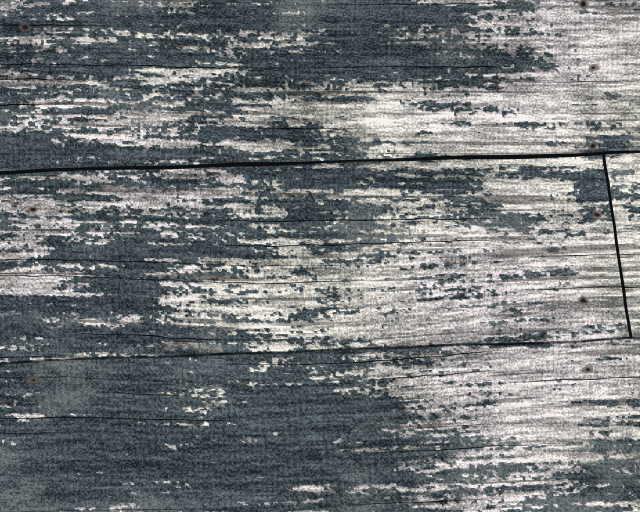
Reproduce this texture procedurally as a Shadertoy shader.

```glsl
// Weathered deck boards: flaking slate paint over pale, grey wood.
// A wear field (broad bias + blotches + grain streaks + chips) is thresholded
// into bare wood and paint; seams, cracks and nails are laid on top.

float hash(vec2 p) {
    return fract(sin(dot(p, vec2(127.1, 311.7))) * 43758.5453);
}

float noise(vec2 p) {
    vec2 i = floor(p), f = fract(p);
    f = f * f * (3.0 - 2.0 * f);
    return mix(mix(hash(i), hash(i + vec2(1, 0)), f.x),
               mix(hash(i + vec2(0, 1)), hash(i + vec2(1, 1)), f.x), f.y);
}

float fbm(vec2 p) {
    float sum = 0.0, amp = 0.5;
    for (int i = 0; i < 4; i++) {
        sum += amp * noise(p);
        p = p * 2.03 + 17.3;
        amp *= 0.5;
    }
    return sum / 0.9375;
}

// Soft elliptical patch
float patchAt(vec2 p, vec2 centre, vec2 radius) {
    vec2 d = (p - centre) / radius;
    return exp(-dot(d, d));
}

// Signed heights above the two long seams
vec2 seamHeights(vec2 p) {
    float wobble = 0.004 * (noise(vec2(p.x * 9.0, 3.0)) - 0.5);
    return p.y - vec2(0.664 + 0.031 * p.x, 0.292 + 0.038 * p.x) - wobble;
}

// Signed distance across the butt joint of the middle board
float jointOffset(vec2 p) {
    return p.x - 1.179 - 0.15 * (0.695 - p.y) - 0.003 * (noise(p * 25.0) - 0.5);
}

// Coordinates that follow the gently bending wood grain
vec2 grainCoords(vec2 p) {
    float bend = 0.035 * (noise(p * vec2(1.7, 3.0) + 4.0) - 0.5);
    return vec2(p.x, p.y - 0.035 * p.x * (1.0 - 0.7 * p.y) + bend);
}

// Broad distribution of bare wood on each board
float wearBias(vec2 p) {
    vec2 seam = seamHeights(p);
    if (seam.x > 0.0)
        return -0.30 + 0.72 * smoothstep(0.55, 1.05, p.x)
            + 0.33 * patchAt(p, vec2(0.45, 0.78), vec2(0.5, 0.07))
            - 0.60 * patchAt(p, vec2(0.83, 0.875), vec2(0.27, 0.025))
            - 0.45 * patchAt(p, vec2(0.75, 0.99), vec2(0.3, 0.04))
            - 0.25 * exp(-seam.x * 60.0);
    if (seam.y > 0.0)
        return -0.15 + 0.58 * patchAt(p, vec2(0.93, 0.45), vec2(0.48, 0.09))
            + 0.42 * patchAt(p, vec2(0.0, 0.52), vec2(0.12, 0.08))
            + 0.20 * smoothstep(0.85, 1.15, p.x)
            + 0.30 * step(0.0, jointOffset(p))
            + 0.20 * exp(-abs(seam.x + 0.012) * 120.0);
    return -0.38 + 0.58 * smoothstep(0.6, 1.1, p.x)
        + 0.36 * patchAt(p, vec2(0.8, 0.265), vec2(0.14, 0.04))
        - 0.20 * exp(seam.y * 60.0);
}

// 0 = paint, 1 = bare wood
float bareWood(vec2 p) {
    vec2 g = grainCoords(p);
    float blotch = fbm(p * vec2(6.0, 12.0) + 2.7) - 0.5;
    float streak = 0.55 * noise(g * vec2(6.0, 105.0)) + 0.45 * noise(g * vec2(24.0, 180.0)) - 0.5;
    float chip = 0.6 * noise(p * vec2(170.0, 270.0)) + 0.4 * noise(p * vec2(65.0, 120.0)) - 0.5;
    float wear = wearBias(p) + 1.25 * blotch + 1.15 * streak + 0.9 * chip;
    return smoothstep(-0.04, 0.07, wear);
}

void mainImage(out vec4 fragColor, in vec2 fragCoord) {
    vec2 p = fragCoord / iResolution.y;
    vec2 g = grainCoords(p);
    vec2 seam = seamHeights(p);
    float speck = noise(p * 370.0) - 0.5;
    float cloud = fbm(p * vec2(5.0, 9.0) + 31.0) - 0.5;

    // Wood: fine grain, neutral with cream and pinkish areas
    float fibre = 0.5 * noise(g * vec2(8.0, 150.0) + 9.0) + 0.5 * noise(g * vec2(40.0, 260.0)) - 0.5;
    float woodTone = clamp(0.58 + 1.3 * fibre + 0.7 * cloud + 0.7 * speck, 0.0, 1.0);
    vec3 wood = mix(vec3(0.41, 0.415, 0.41), vec3(0.97, 0.957, 0.945), woodTone);
    wood *= mix(vec3(1.01, 0.99, 1.0), vec3(1.0, 1.0, 0.965), smoothstep(0.35, 0.65, fbm(p * 3.0)));
    float groove = smoothstep(0.70, 0.85, noise(g * vec2(5.0, 140.0) + 70.0));
    wood *= 1.0 - 0.35 * groove;

    // Paint: slate, streaked, with a few chalky scuffs
    float paintTone = clamp(0.48 + 0.8 * fibre + 0.4 * cloud + 0.8 * speck, 0.0, 1.0);
    vec3 paint = mix(vec3(0.11, 0.145, 0.16), vec3(0.41, 0.455, 0.475), paintTone);
    float scuff = smoothstep(0.56, 0.76, fbm(p * vec2(7.0, 9.0) + 55.0));
    paint = mix(paint, vec3(0.50, 0.52, 0.52), scuff * (0.5 + 0.5 * speck));

    // Flaked edges: shadow below the paint, bright rim above it
    float bare = bareWood(p);
    float relief = bare - bareWood(p + vec2(-0.001, 0.0025));
    vec3 color = mix(paint, wood, bare) * (1.0 - 0.22 * relief);

    // Hairline drying cracks, one per grain row
    float row = floor(g.y * 26.0);
    float crackY = fract(g.y * 26.0) - 0.3 - 0.4 * hash(vec2(row, 5.0));
    crackY += 0.08 * (noise(vec2(p.x * 30.0, row)) - 0.5);
    float crackRun = smoothstep(0.5, 0.8, noise(vec2(p.x * 3.5, row * 7.3)));
    crackRun *= 0.4 + 0.6 * noise(vec2(p.x * 45.0, row * 3.1));
    color *= 1.0 - 0.85 * crackRun * (1.0 - smoothstep(0.01, 0.05, abs(crackY)));

    // Nail heads in two columns, with rusty rims
    for (int i = 0; i < 9; i++) {
        float k = float(i);
        vec2 nail = i < 3 ? vec2(0.06, 0.96 - 0.36 * k) : vec2(1.15, 0.99 - 0.14 * (k - 3.0));
        nail += 0.04 * (vec2(hash(vec2(k, 1.0)), hash(vec2(k, 2.0))) - 0.5);
        float r = length((p - nail) * vec2(0.8, 1.1)) + 0.006 * (noise(p * 130.0) - 0.5);
        color = mix(color, vec3(0.36, 0.32, 0.30), 0.7 * (1.0 - smoothstep(0.006, 0.011, r)));
        color = mix(color, vec3(0.13, 0.12, 0.12), 1.0 - smoothstep(0.002, 0.005, r));
    }

    // Dark gaps between boards, the upper one deepest
    float gapWidth = 0.0002 + 0.003 * noise(vec2(p.x * 6.0, 8.0));
    float upperGap = 1.0 - smoothstep(gapWidth, gapWidth + 0.0025, abs(seam.x));
    float lowerGap = (1.0 - smoothstep(0.0005, 0.004, abs(seam.y))) * (0.4 + 0.6 * noise(p * vec2(40.0, 9.0)));
    float inMiddle = step(seam.x, 0.0) * step(0.0, seam.y);
    float joint = inMiddle * (1.0 - smoothstep(0.0015, 0.004, abs(jointOffset(p))));
    color = mix(color, vec3(0.05, 0.06, 0.065), max(max(upperGap, lowerGap), joint));

    fragColor = vec4(clamp(color, 0.0, 1.0), 1.0);
}
```
